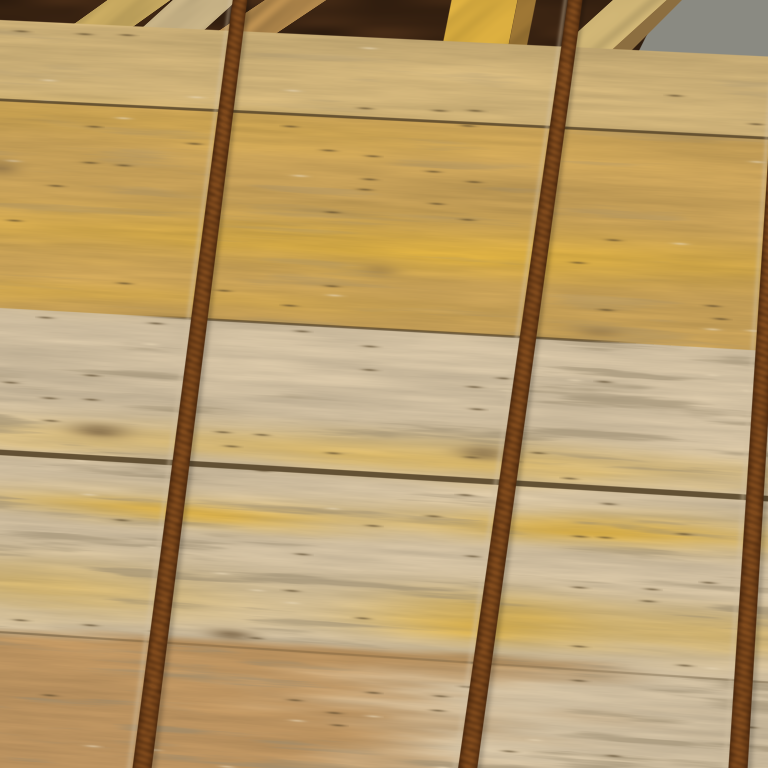
Reproduce this texture procedurally as a WebGL 1 fragment shader.

```glsl
precision highp float;
// Weathered, yellow-stained timber planks crossed by three rusty ribbed bars.
uniform vec2 u_resolution;

const vec3 TAN = vec3(0.79, 0.68, 0.46);
const vec3 PALE = vec3(0.82, 0.75, 0.63);
const vec3 OCHRE = vec3(0.77, 0.62, 0.34);
const vec3 YELLOW = vec3(0.83, 0.66, 0.24);
const vec3 BROWN = vec3(0.73, 0.57, 0.37);
const vec3 WEATHERED = vec3(0.60, 0.54, 0.43);
const vec3 GAP = vec3(0.34, 0.27, 0.16);
const vec3 SHADE = vec3(0.23, 0.14, 0.07);
const vec3 RUST = vec3(0.50, 0.29, 0.11);
const vec3 RUST_DARK = vec3(0.25, 0.13, 0.04);
// Heights of the deck edge and plank seams at the left border
const float DECK_TOP = 0.974;
const float SEAM_1 = 0.870;
const float SEAM_2 = 0.599;
const float SEAM_3 = 0.411;
const float SEAM_4 = 0.177;

float hash(vec2 p) {
  return fract(sin(dot(p, vec2(127.1, 311.7))) * 43758.5453);
}

float noise(vec2 p) {
  vec2 i = floor(p), f = fract(p);
  f = f * f * (3.0 - 2.0 * f);
  return mix(mix(hash(i), hash(i + vec2(1.0, 0.0)), f.x),
             mix(hash(i + vec2(0.0, 1.0)), hash(i + 1.0), f.x), f.y);
}

float fbm(vec2 p) {
  float sum = 0.0, amp = 0.5;
  for (int i = 0; i < 4; i++) {
    sum += amp * noise(p);
    p = p * 2.03 + 17.3;
    amp *= 0.5;
  }
  return sum / 0.9375;
}

float blob(vec2 p, vec2 center, vec2 radius) {
  vec2 d = (p - center) / radius;
  return exp(-dot(d, d));
}

float band(float x, float lo, float hi, float aa) {
  return smoothstep(lo - aa, lo + aa, x) - smoothstep(hi - aa, hi + aa, x);
}

float seam(float v, float at, float halfWidth, float aa) {
  return 1.0 - smoothstep(halfWidth - aa, halfWidth + aa, abs(v - at));
}

// Beams and dark gaps behind the deck
vec3 background(vec2 p, float aa) {
  float y = p.y - 0.97;
  float grain = 0.9 + 0.2 * noise(vec2(p.x * 60.0 - y * 70.0, y * 12.0));
  vec3 c = SHADE * (0.75 + 0.5 * noise(p * vec2(12.0, 70.0)));
  c = mix(c, vec3(0.79, 0.67, 0.38) * grain, band(p.x - 1.4 * y, 0.098, 0.180, aa));
  c = mix(c, vec3(0.76, 0.68, 0.51) * grain, band(p.x - 1.1 * y, 0.192, 0.276, aa));
  c = mix(c, vec3(0.68, 0.52, 0.29) * grain, band(p.x - 1.5 * y, 0.300, 0.380, aa));
  c = mix(c, YELLOW * grain, band(p.x - 0.2 * y, 0.582, 0.668, aa));
  c = mix(c, vec3(0.60, 0.45, 0.20) * grain, band(p.x - 0.2 * y, 0.668, 0.692, aa));
  c = mix(c, vec3(0.54, 0.54, 0.51), smoothstep(-aa, aa, p.x - 0.5 * y - 0.850));
  c = mix(c, vec3(0.55, 0.43, 0.25), band(p.x - 1.0 * y, 0.830, 0.858, aa));
  return mix(c, vec3(0.78, 0.68, 0.44) * grain, band(p.x - 1.1 * y, 0.765, 0.835, aa));
}

// Plank surface; q.x runs along the grain, q.y across it
vec3 deck(vec2 q, float aa) {
  float x = q.x, v = q.y;
  float broad = fbm(q * vec2(3.0, 28.0));
  float fine = fbm(q * vec2(9.0, 150.0) + 5.0);
  float w = v + (broad - 0.5) * 0.025;
  vec3 c = mix(BROWN, PALE * 0.97, smoothstep(0.35, 0.85, x + (broad - 0.5) * 0.6));
  c = mix(c, PALE * 0.98, smoothstep(SEAM_4 - 0.004, SEAM_4 + 0.012, w));
  c = mix(c, OCHRE, smoothstep(SEAM_2 - aa, SEAM_2 + aa, v));
  c = mix(c, TAN, smoothstep(SEAM_1 - aa, SEAM_1 + aa, v));

  // Yellow stains
  float stain = blob(vec2(x, w), vec2(0.22, 0.349), vec2(0.24, 0.018));
  stain += blob(vec2(x, w), vec2(0.80, 0.358), vec2(0.24, 0.021));
  stain += blob(vec2(x, w), vec2(0.64, 0.232), vec2(0.16, 0.034));
  stain += 0.6 * blob(vec2(x, w), vec2(0.05, 0.240), vec2(0.26, 0.035));
  stain += 0.6 * blob(vec2(x, w), vec2(0.95, 0.235), vec2(0.18, 0.030));
  stain += 0.6 * blob(vec2(x, w), vec2(0.50, 0.440), vec2(0.65, 0.022));
  stain += 0.95 * blob(vec2(x, w), vec2(0.60, 0.705), vec2(0.75, 0.030));
  stain += 0.5 * blob(vec2(x, w), vec2(0.10, 0.625), vec2(0.45, 0.018));
  stain += 0.35 * blob(vec2(x, w), vec2(0.20, 0.850), vec2(0.50, 0.025));
  c = mix(c, YELLOW, clamp(stain * (0.45 + 0.7 * broad), 0.0, 0.9));

  // Grain, grey weathering and scattered flecks
  c *= 0.86 + 0.15 * broad + 0.14 * fine;
  float worn = smoothstep(0.58, 0.80, fbm(q * vec2(5.0, 75.0) + 31.0));
  c = mix(c, WEATHERED, worn * mix(0.55, 0.25, step(SEAM_2, v)));
  vec2 grid = q * vec2(22.0, 65.0), id = floor(grid);
  vec2 spot = 0.3 + 0.4 * vec2(hash(id + 3.0), hash(id + 8.0));
  float fleck = blob(fract(grid), spot, vec2(0.22, 0.10)) * step(0.91, hash(id));
  c = mix(c, mix(GAP, vec3(0.90, 0.83, 0.70), step(0.7, hash(id + 5.0))), fleck * 0.55);

  // Knots
  float knot = blob(q, vec2(0.13, 0.447), vec2(0.038, 0.009));
  knot += blob(q, vec2(0.63, 0.447), vec2(0.033, 0.009));
  knot += blob(q, vec2(0.30, 0.193), vec2(0.030, 0.007));
  knot += 0.8 * blob(q, vec2(0.0, 0.782), vec2(0.025, 0.010));
  knot += 0.5 * blob(q, vec2(0.495, 0.675), vec2(0.025, 0.008));
  knot += 0.6 * blob(q, vec2(0.78, 0.611), vec2(0.030, 0.007));
  c = mix(c, vec3(0.46, 0.37, 0.25), min(knot, 1.0) * (0.35 + 0.6 * fine));

  // Seams
  float gap = 0.85 * seam(v, SEAM_1, 0.0018, aa);
  gap += 0.75 * seam(v, SEAM_2, 0.0016, aa) * smoothstep(0.15, 0.3, x) * (1.0 - smoothstep(0.75, 0.85, x));
  gap += 0.9 * seam(v, SEAM_3, 0.0036, aa);
  gap += 0.4 * seam(v, SEAM_4, 0.0014, aa) * (0.4 + broad);
  return mix(c, GAP, min(gap, 1.0));
}

// Rounded bar leaning to the right, with slanted ribs
vec3 bar(vec3 under, vec2 p, float foot, float lean, float aa) {
  float halfWidth = mix(0.0125, 0.0095, p.y);
  float s = (p.x - foot - lean * p.y) / halfWidth;
  float rib = 0.5 + 0.5 * sin(6.2832 * (p.y * 115.0 + s * 0.45));
  float light = (1.0 - 0.75 * s * s) * (0.72 + 0.28 * rib) + 0.25 * (noise(p * 130.0) - 0.5);
  vec3 c = mix(RUST_DARK, RUST, clamp(light, 0.0, 1.0));
  under *= 1.0 - 0.18 * exp(-pow((s - 1.1) * 2.2, 2.0));
  under = mix(under, PALE, 0.35 * exp(-pow((s + 1.35) * 3.0, 2.0)));
  float edge = aa / halfWidth;
  return mix(under, c, 1.0 - smoothstep(1.0 - edge, 1.0 + edge, abs(s)));
}

void main() {
  vec2 p = gl_FragCoord.xy / u_resolution;
  float aa = 0.8 / min(u_resolution.x, u_resolution.y);
  vec2 q = vec2(p.x, p.y + p.x * (0.068 - 0.022 * p.y));
  vec3 c = mix(background(p, aa), deck(q, aa), 1.0 - smoothstep(DECK_TOP - aa, DECK_TOP + aa, q.y));
  c = bar(c, p, 0.185, 0.1275, aa);
  c = bar(c, p, 0.609, 0.140, aa);
  c = bar(c, p, 0.961, 0.062, aa);
  gl_FragColor = vec4(c, 1.0);
}
```
